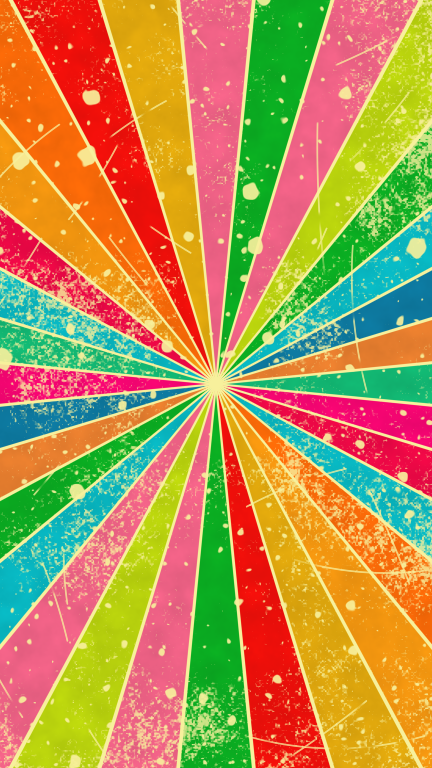
Reproduce this background procedurally as a Shadertoy shader.

```glsl
// Retro sunburst of 32 coloured rays with cream seams, worn print grain, splats and scratches.

const float RAYS = 32.0;
const float RAY_ANGLE = 6.28319 / RAYS;

const vec3 PALETTE[13] = vec3[13](
    vec3(.93, .06, .04),  // 0 red
    vec3(.97, .41, .03),  // 1 orange
    vec3(.94, .58, .06),  // 2 amber
    vec3(.87, .65, .05),  // 3 gold
    vec3(.72, .82, .05),  // 4 lime
    vec3(.93, .38, .52),  // 5 pink
    vec3(.04, .67, .13),  // 6 green
    vec3(.07, .72, .45),  // 7 jade
    vec3(.03, .71, .75),  // 8 cyan
    vec3(.05, .47, .62),  // 9 blue
    vec3(.92, .03, .27),  // 10 crimson
    vec3(.95, .02, .44),  // 11 magenta
    vec3(.90, .49, .18)); // 12 tan

// Counterclockwise from the ray that points right
const int RAY_COLOR[32] = int[32](
    7, 12, 9, 8, 6, 4, 5, 6, 5, 3, 0, 1, 2, 10, 8, 7,
    11, 9, 12, 6, 8, 5, 4, 5, 6, 0, 3, 2, 1, 8, 10, 11);

float hash(vec2 p) {
    return fract(sin(dot(p, vec2(127.1, 311.7))) * 43758.5);
}

float noise(vec2 p) {
    vec2 cell = floor(p), f = fract(p);
    f = f * f * (3.0 - 2.0 * f);
    return mix(mix(hash(cell), hash(cell + vec2(1, 0)), f.x),
               mix(hash(cell + vec2(0, 1)), hash(cell + vec2(1, 1)), f.x), f.y);
}

float fbm(vec2 p) {
    float sum = 0.0, amp = 0.53;
    for (int i = 0; i < 4; i++) {
        sum += amp * noise(p);
        p = mat2(1.6, 1.2, -1.2, 1.6) * p + 7.3;
        amp *= 0.5;
    }
    return sum;
}

// Fine speckle gathered in patches, heavier toward the borders
float grainMask(vec2 p) {
    float patches = fbm(p * 9.0 + 3.0);
    float grain = 0.5 * noise(p * 230.0) + 0.5 * noise(p * 490.0 + 9.0);
    float border = length(p * vec2(1.6, 0.9));
    return smoothstep(0.84, 1.10, 0.6 * grain + 0.8 * patches + 0.25 * border);
}

// Ragged paint drops, one chance per grid cell at three scales
float splatMask(vec2 p, float pixel) {
    float mask = 0.0, scale = 9.0;
    vec2 ragged = p + 0.005 * (vec2(noise(p * 110.0), noise(p * 110.0 + 40.0)) - 0.5);
    for (int i = 0; i < 3; i++) {
        vec2 g = ragged * scale + float(i) * 17.0;
        vec2 cell = floor(g);
        vec2 center = 0.25 + 0.5 * vec2(hash(cell + 1.7), hash(cell + 5.1));
        float radius = mix(0.04, 0.13, pow(hash(cell + 9.3), 2.0));
        float d = (length(fract(g) - center) - radius) / scale;
        mask = max(mask, step(0.45, hash(cell + 13.9)) * smoothstep(pixel, -pixel, d));
        scale *= 2.1;
    }
    return mask;
}

// Thin, slightly bowed scratches with gaps
float scratchMask(vec2 p, float pixel) {
    float mask = 0.0;
    for (int i = 0; i < 22; i++) {
        vec2 seed = vec2(float(i), 4.7);
        vec2 q = p - (vec2(hash(seed), hash(seed + 2.3)) - 0.5) * vec2(0.58, 1.0);
        float angle = 6.28319 * hash(seed + 5.9);
        q = mat2(cos(angle), -sin(angle), sin(angle), cos(angle)) * q;
        float halfLength = mix(0.03, 0.12, hash(seed + 8.1));
        q.y += (hash(seed + 11.0) - 0.5) * 2.5 * q.x * q.x;
        float d = length(vec2(max(abs(q.x) - halfLength, 0.0), q.y));
        float gaps = smoothstep(0.25, 0.5, noise(q * 45.0 + float(i)));
        mask = max(mask, gaps * smoothstep(0.0006 + pixel, 0.0004, d));
    }
    return mask;
}

void mainImage(out vec4 fragColor, in vec2 fragCoord) {
    vec2 p = (fragCoord - 0.5 * iResolution.xy) / iResolution.y;
    float pixel = 1.0 / iResolution.y;
    float r = length(p);
    vec3 cream = vec3(.97, .94, .61);

    // Coloured rays with faint uneven ink
    float turn = atan(p.y, p.x) / RAY_ANGLE + 0.5;
    vec3 col = PALETTE[RAY_COLOR[int(mod(floor(turn), RAYS))]];
    col *= 0.93 + 0.14 * fbm(p * 40.0);

    // Worn print
    col = mix(col, cream, 0.82 * grainMask(p));
    col = mix(col, cream, 0.75 * scratchMask(p, pixel));
    col = mix(col, cream, 0.92 * splatMask(p, pixel));

    // Seams between rays and the bright hub
    float seam = (0.5 - abs(fract(turn) - 0.5)) * RAY_ANGLE * r;
    float seamWidth = 0.0013 + 0.0024 * r;
    col = mix(col, cream, smoothstep(seamWidth + 0.7 * pixel, seamWidth - 0.7 * pixel, seam));
    col = mix(col, cream, smoothstep(0.018, 0.005, r));

    fragColor = vec4(col, 1.0);
}
```
